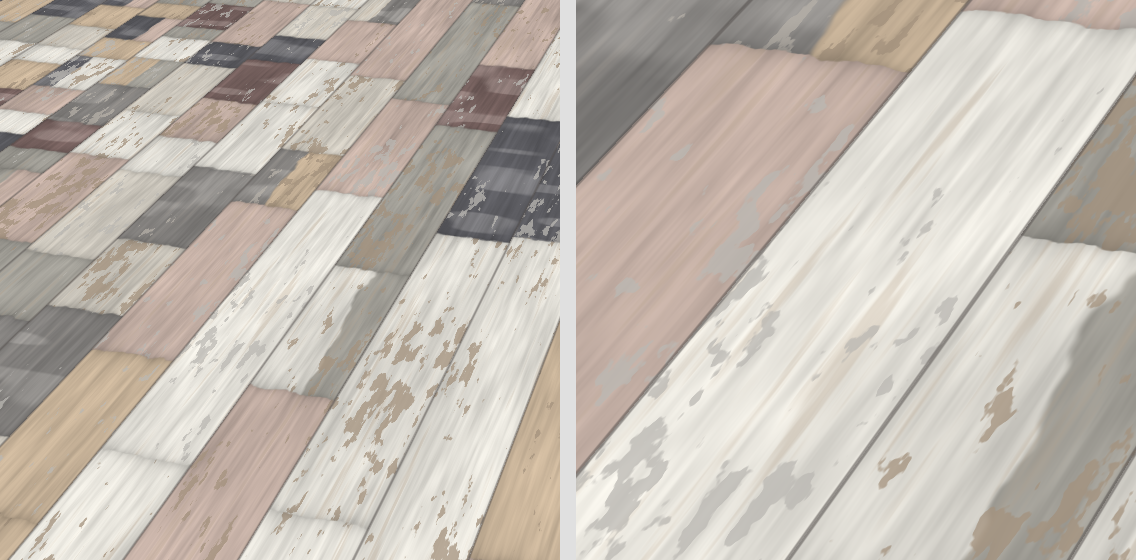
Left, the full canvas; right, a detail of the centre.
This texture is drawn by a Shadertoy shader. Its source:

```glsl
// Worn, painted reclaimed-wood floor boards receding in perspective.

#define SEAM_VANISH_X 1.536   // where the long seams meet on the horizon
#define CUT_VANISH_X -8.464   // where the end cuts meet on the horizon
#define HORIZON 1.833
#define BOARD_WIDTH 0.112
#define BOARD_SHIFT 0.718
#define SEAM_WIDTH 0.009
#define SHORT_PIECE 0.55
#define LONG_PIECE 1.55
#define GRAIN 0.17
#define RAGGED 0.045

const vec3 SEAM_COLOR = vec3(0.33, 0.31, 0.30);
const vec3 BARE_WOOD = vec3(0.64, 0.57, 0.49);
const vec3 SCRAPED = vec3(0.73, 0.72, 0.70);

// Paints ordered from dark to light
const vec3 PAINTS[9] = vec3[9](
    vec3(0.36, 0.36, 0.38), vec3(0.45, 0.37, 0.36), vec3(0.51, 0.50, 0.49),
    vec3(0.63, 0.62, 0.59), vec3(0.76, 0.68, 0.64), vec3(0.77, 0.69, 0.59),
    vec3(0.80, 0.78, 0.74), vec3(0.87, 0.86, 0.83), vec3(0.89, 0.88, 0.85));

float hash(vec2 p) {
    return fract(sin(dot(p, vec2(127.1, 311.7))) * 43758.5453);
}

float noise(vec2 p) {
    vec2 i = floor(p), f = fract(p);
    f = f * f * (3.0 - 2.0 * f);
    return mix(mix(hash(i), hash(i + vec2(1, 0)), f.x),
               mix(hash(i + vec2(0, 1)), hash(i + vec2(1, 1)), f.x), f.y);
}

float fbm(vec2 p) {
    float sum = 0.0, amp = 0.5;
    for (int i = 0; i < 4; i++) {
        sum += amp * noise(p);
        p = p * 2.03 + 17.3;
        amp *= 0.5;
    }
    return sum / 0.9375;
}

vec3 paintAt(float tone) {
    return PAINTS[int(9.0 * clamp(tone, 0.0, 0.999))];
}

// Colour of one painted piece; p.x runs across the board, p.y along it
vec3 pieceColor(vec2 p, vec2 id, float pieceLength) {
    float seed = hash(id + 3.7) * 40.0;
    vec2 q = p + seed;
    float nearness = smoothstep(9.5, 5.0, id.y * pieceLength);
    float tone = hash(id) + mix(-0.10, 0.16, nearness);
    vec3 paint = paintAt(tone);

    // Some pieces carry a second paint with a wavy lengthwise border
    float border = mix(0.3, 0.7, hash(id + 9.1)) + 0.35 * (fbm(q * vec2(2.0, 3.0)) - 0.5);
    float split = smoothstep(-0.025, 0.025, p.x - border) * step(hash(id + 5.3), 0.22);
    paint = mix(paint, paintAt(hash(id + 21.0)), split);
    float darkness = smoothstep(0.62, 0.45, paint.g);

    // Crosswise bands on dark pieces
    float bands = smoothstep(0.60, 0.78, noise(vec2(q.x * 1.2, q.y * 8.0)));
    paint = mix(paint, mix(paint * 1.3, SCRAPED, 0.35), bands * darkness * 0.6);

    // Broad stains and fine streaks along the wood
    float stain = fbm(q * vec2(2.5, 1.6)) - 0.5;
    float streak = fbm(q * vec2(16.0, 1.4)) - 0.5;
    float fiber = noise(q * vec2(34.0, 5.0)) - 0.5;
    paint *= 1.0 + 0.22 * stain + GRAIN * (1.6 * streak + 0.5 * fiber);
    paint = mix(paint, BARE_WOOD, 0.35 * smoothstep(0.08, 0.3, streak) * (1.0 - darkness));

    // Chipped paint gathers in worn patches
    float patches = smoothstep(0.42, 0.68, fbm(q * vec2(1.8, 1.9) + 8.0));
    float chips = fbm(q * vec2(13.0, 9.0)) + 0.22 * (patches - 0.5);
    float limit = mix(0.58, 0.76, hash(id + 13.0));
    float wear = smoothstep(limit, limit + 0.06, chips);
    vec3 beneath = mix(BARE_WOOD, SCRAPED, max(darkness, step(0.8, hash(id + 31.0))));
    return mix(paint, beneath, wear * 0.75);
}

void mainImage(out vec4 fragColor, in vec2 fragCoord) {
    // Project the canvas onto the floor
    vec2 uv = fragCoord / iResolution.xy;
    float depth = HORIZON - uv.y;
    float across = ((uv.x - SEAM_VANISH_X) / depth + BOARD_SHIFT) / BOARD_WIDTH;
    float along = (uv.x - CUT_VANISH_X) / depth;
    float acrossPixel = fwidth(across), alongPixel = fwidth(along);

    // Boards, with shorter pieces toward the far left
    float board = floor(across);
    vec2 p = vec2(fract(across), along);
    float pieceLength = mix(SHORT_PIECE, LONG_PIECE, smoothstep(-6.0, 0.0, board))
                      * mix(0.8, 1.25, hash(vec2(board, 4.0)));

    // One jittered, slightly ragged cut in each cell along the board
    float wobble = fbm(vec2(across * 7.0, along * 12.0)) - 0.5;
    float s = (along + RAGGED * wobble) / pieceLength + hash(vec2(board, 8.0));
    float cell = floor(s);
    float cut = s - cell - mix(0.2, 0.8, hash(vec2(board, cell + 50.0)));
    float soft = alongPixel / pieceLength;
    vec3 color = mix(pieceColor(p, vec2(board, cell), pieceLength),
                     pieceColor(p, vec2(board, cell + 1.0), pieceLength),
                     smoothstep(-soft, soft, cut));

    // Grime at the cuts, then the narrow seams between boards
    color *= 1.0 - 0.14 * exp(-abs(cut) * pieceLength * 32.0);
    float edge = min(p.x, 1.0 - p.x);
    float seam = 1.0 - smoothstep(SEAM_WIDTH - 0.5 * acrossPixel, SEAM_WIDTH + acrossPixel, edge);
    color = mix(color, SEAM_COLOR, 0.55 * seam);

    fragColor = vec4(clamp(color, 0.0, 1.0), 1.0);
}
```
